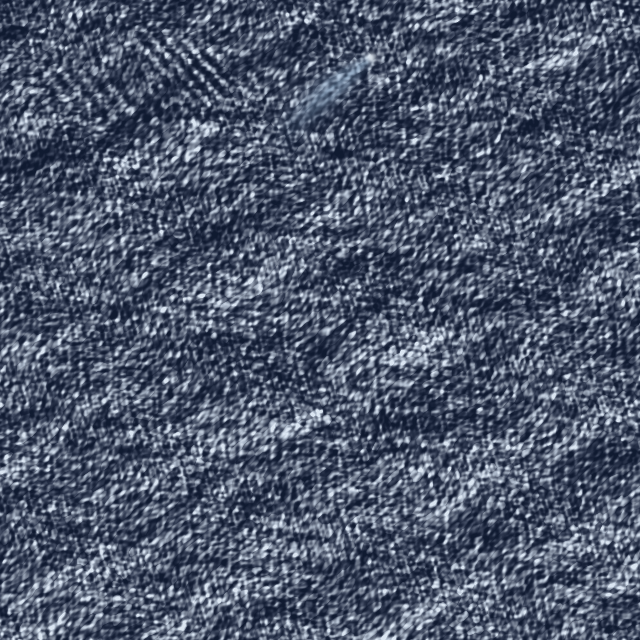
A Shadertoy shader for this texture:

```glsl
const float TAU = 6.2831853;

// Headings in radians, wave bands in cycles per canvas
const float CHOP_HEADING = -0.80;
const float CHOP_SPREAD = 1.15;
const vec2 CHOP_BAND = vec2(42.0, 150.0);
const float PATCH_HEADING = 1.90;
const float PATCH_SPREAD = 0.75;
const vec2 PATCH_BAND = vec2(4.0, 32.0);
const float RIPPLE_HEADING = 0.72;
const float RIPPLE_SPREAD = 0.25;
const vec2 RIPPLE_BAND = vec2(40.0, 62.0);
const vec2 GLINT_CELLS = vec2(78.0, 125.0);
const float GLINT_SOFTNESS = 14.0;

// Shares of each layer; their squares add up to about one
const float CHOP_AMOUNT = 0.72;
const float GLINT_AMOUNT = 0.52;
const float PATCH_AMOUNT = 0.45;
const float RIPPLE_AMOUNT = 1.1;
const float BEND = 0.005;
const float NEAR_BRIGHTENING = 0.3;

const vec2 WAKE_HEAD = vec2(0.580, 0.910);
const vec2 WAKE_TAIL = vec2(0.425, 0.770);
const vec3 FOAM = vec3(0.53, 0.62, 0.72);
const vec3 BOW_WHITE = vec3(0.88, 0.91, 0.94);

// Water tones and the light level, in standard deviations, of each
const int TONES = 8;
const vec3 TONE[TONES] = vec3[](
    vec3(0.06, 0.10, 0.19), vec3(0.10, 0.14, 0.23),
    vec3(0.17, 0.21, 0.30), vec3(0.25, 0.29, 0.38),
    vec3(0.36, 0.40, 0.48), vec3(0.49, 0.53, 0.60),
    vec3(0.65, 0.70, 0.77), vec3(0.86, 0.90, 0.95));
const float LEVEL[TONES] = float[](-2.4, -1.48, -0.72, -0.16, 0.36, 0.92, 1.6, 2.5);

vec3 hash3(vec2 p) {
    vec3 q = fract(vec3(p.xyx) * vec3(0.1031, 0.1030, 0.0973));
    q += dot(q, q.yxz + 33.33);
    return fract((q.xxy + q.yzz) * q.zyx);
}

// Random sines around one heading, scaled to unit variance
float waves(vec2 p, int count, vec2 band, float heading, float spread, float seed) {
    float sum = 0.0;
    for (int i = 0; i < count; i++) {
        vec3 h = hash3(vec2(float(i) + 1.0, seed));
        float angle = heading + spread * (2.0 * h.x - 1.0);
        float cycles = band.x * pow(band.y / band.x, h.y);
        sum += sin(TAU * (cycles * dot(p, vec2(cos(angle), sin(angle))) + h.z));
    }
    return sum * sqrt(2.0 / float(count));
}

// Soft cellular facets stretched along the crests
float glints(vec2 p) {
    float c = cos(CHOP_HEADING), s = sin(CHOP_HEADING);
    vec2 q = vec2(dot(p, vec2(-s, c)), dot(p, vec2(c, s))) * GLINT_CELLS;
    vec2 cell = floor(q);
    float total = 0.0, light = 0.0;
    for (int y = -1; y <= 1; y++) {
        for (int x = -1; x <= 1; x++) {
            vec2 id = cell + vec2(x, y);
            vec3 h = hash3(id + 211.0);
            vec2 d = q - id - 0.1 - 0.8 * h.xy;
            float weight = exp(-GLINT_SOFTNESS * dot(d, d));
            total += weight;
            light += weight * h.z;
        }
    }
    float nearest = -log(total + 1e-6) / GLINT_SOFTNESS;
    return 3.6 * (light / (total + 1e-6) - 0.5) + 5.5 * (0.15 - nearest);
}

vec3 waterTone(float level) {
    vec3 color = TONE[0];
    for (int i = 1; i < TONES; i++) {
        float t = (level - LEVEL[i - 1]) / (LEVEL[i] - LEVEL[i - 1]);
        color = mix(color, TONE[i], clamp(t, 0.0, 1.0));
    }
    return color;
}

void mainImage(out vec4 fragColor, in vec2 fragCoord) {
    vec2 uv = fragCoord / iResolution.xy;
    vec2 p = uv + BEND * sin(TAU * (uv.yx * vec2(5.0, 4.0) + uv * vec2(2.3, 3.1)));

    // Choppy surface, with crossing ripples at the upper left
    float chop = waves(p, 48, CHOP_BAND, CHOP_HEADING, CHOP_SPREAD, 3.0);
    vec2 r = (uv - vec2(0.25, 0.88)) / vec2(0.24, 0.075);
    float ripple = RIPPLE_AMOUNT * exp(-dot(r, r));
    chop += ripple * waves(p, 10, RIPPLE_BAND, RIPPLE_HEADING, RIPPLE_SPREAD, 17.0);
    chop /= sqrt(1.0 + ripple * ripple);

    float patches = waves(p, 24, PATCH_BAND, PATCH_HEADING, PATCH_SPREAD, 41.0);
    float level = CHOP_AMOUNT * chop + GLINT_AMOUNT * glints(p) + PATCH_AMOUNT * patches;
    level += NEAR_BRIGHTENING * (0.5 - uv.y);

    // Wake: along runs from head to tail, across is the side distance
    vec2 axis = WAKE_TAIL - WAKE_HEAD;
    float span = length(axis);
    axis /= span;
    vec2 rel = uv - WAKE_HEAD;
    float along = dot(rel, axis) / span;
    float across = dot(rel, vec2(-axis.y, axis.x)) + 0.006 * sin(3.0 * along);
    vec2 lee = (uv - vec2(0.55, 0.82)) / vec2(0.06, 0.045);
    level -= 0.6 * exp(-dot(lee, lee));

    float width = 0.007 + 0.012 * smoothstep(0.0, 0.4, along);
    float foam = exp(-across * across / (width * width));
    foam *= smoothstep(-0.04, 0.05, along) * (1.0 - smoothstep(0.3, 1.05, along));
    foam *= clamp(0.75 + 0.15 * sin(TAU * 85.0 * across + 5.0 * along) + 0.1 * chop, 0.0, 1.0);

    vec3 color = mix(waterTone(level), FOAM + 0.05 * level, foam);
    float bow = exp(-dot(rel, rel) / 0.00006);
    fragColor = vec4(mix(color, BOW_WHITE, 0.85 * bow), 1.0);
}
```
